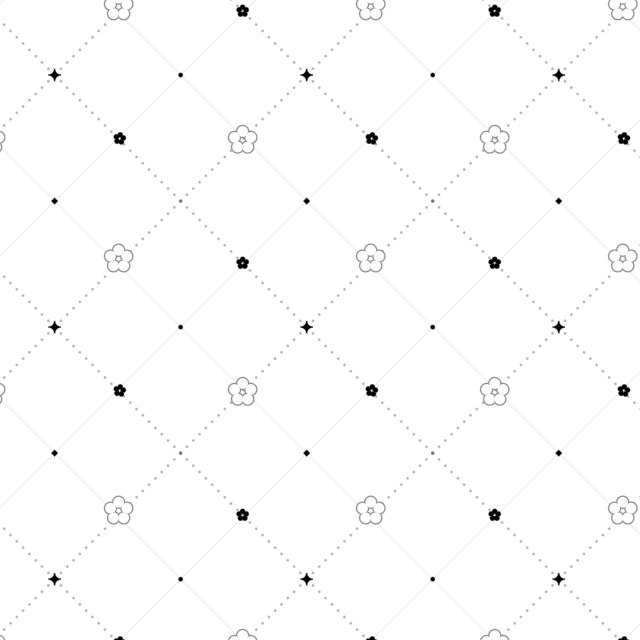
A WebGL 2 fragment shader for this pattern:

```glsl
#version 300 es
precision highp float;

uniform vec2 u_resolution;
out vec4 fragColor;

// Layout: ANCHOR is in canvas units, all other lengths are in cells
const float REPEATS = 2.539;
const vec2 ANCHOR = vec2(0.4792, 0.4889);
const vec2 FLOWER_A = vec2(0.254, 0.271);
const vec2 FLOWER_B = vec2(-0.254, -0.258);
const vec2 BLOSSOM_A = vec2(-0.254, 0.254);
const vec2 BLOSSOM_B = vec2(0.258, -0.252);
const float BLOSSOM_TILT = 0.16;

// Sizes
const float FLOWER_REACH = 0.034;
const float FLOWER_LOBE = 0.0240;
const float FLOWER_STROKE = 0.0024;
const float BLOSSOM_REACH = 0.0145;
const float BLOSSOM_LOBE = 0.0108;
const float STAR_SIZE = 0.024;
const float DIAMOND_SIZE = 0.0135;
const float BEAD_RADIUS = 0.0088;
const float CROSSING_RADIUS = 0.0065;
const float DOT_RADIUS = 0.0050;
const float DOTS_PER_CELL = 40.0;
const float LINE_HALF_WIDTH = 0.0016;

// Colours
const vec3 PAPER = vec3(1.0);
const vec3 LINE_GREY = vec3(0.91);
const vec3 DOT_GREY = vec3(0.69);
const vec3 CROSSING_GREY = vec3(0.45);
const vec3 STROKE_GREY = vec3(0.52);
const vec3 INK = vec3(0.0);

const float TAU = 6.2831853;

// Signed offset to the nearest whole number
vec2 wrap(vec2 v) {
    return v - floor(v + 0.5);
}

// Union of five circles, one lobe pointing up
float fiveLobes(vec2 p, float reach, float lobe, float tilt) {
    float sector = TAU / 5.0;
    float angle = atan(p.x, p.y) - tilt;
    angle -= sector * floor(angle / sector + 0.5);
    vec2 folded = length(p) * vec2(sin(angle), cos(angle));
    return length(folded - vec2(0.0, reach)) - lobe;
}

// Four-pointed star with concave sides
float fourPointStar(vec2 p, float size) {
    vec2 q = abs(p);
    float sides = 0.9 * size - length(q - size);
    return max(sides, max(q.x, q.y) - size);
}

float diamond(vec2 p, float size) {
    return (abs(p.x) + abs(p.y) - size) * 0.7071;
}

// Nearest dot on a diagonal; diag = (along, across)
float dottedLine(vec2 diag) {
    float steps = 0.5 * DOTS_PER_CELL;
    vec2 q = wrap(vec2(diag.x * steps, diag.y)) / vec2(steps, 1.0);
    return length(q) * 0.7071 - DOT_RADIUS;
}

vec3 paint(vec3 base, vec3 colour, float dist, float soft) {
    return mix(base, colour, 1.0 - smoothstep(-soft, soft, dist));
}

void main() {
    float side = min(u_resolution.x, u_resolution.y);
    vec2 p = (gl_FragCoord.xy / side - ANCHOR) * REPEATS;
    float soft = 0.9 * REPEATS / side;
    vec2 diag = vec2(p.x + p.y, p.x - p.y);
    vec3 colour = PAPER;

    // Diagonal lattice: thin lines alternate with dotted ones
    vec2 lines = abs(wrap(diag + 0.5)) * 0.7071;
    colour = paint(colour, LINE_GREY, min(lines.x, lines.y) - LINE_HALF_WIDTH, soft);
    float dots = min(dottedLine(diag), dottedLine(diag.yx));
    colour = paint(colour, DOT_GREY, dots, soft);

    // Marks at the crossings
    float crossing = length(wrap(p - 0.5)) - CROSSING_RADIUS;
    colour = paint(colour, CROSSING_GREY, crossing, soft);
    float marks = fourPointStar(wrap(p), STAR_SIZE);
    marks = min(marks, diamond(wrap(p - vec2(0.0, 0.5)), DIAMOND_SIZE));
    marks = min(marks, length(wrap(p - vec2(0.5, 0.0))) - BEAD_RADIUS);

    // Solid blossoms
    marks = min(marks, fiveLobes(wrap(p - BLOSSOM_A), BLOSSOM_REACH, BLOSSOM_LOBE, 0.0));
    marks = min(marks, fiveLobes(wrap(p - BLOSSOM_B), BLOSSOM_REACH, BLOSSOM_LOBE, BLOSSOM_TILT));
    colour = paint(colour, INK, marks, soft);

    // Outlined flowers hide the lattice beneath them
    float flower = min(fiveLobes(wrap(p - FLOWER_A), FLOWER_REACH, FLOWER_LOBE, 0.0),
                       fiveLobes(wrap(p - FLOWER_B), FLOWER_REACH, FLOWER_LOBE, 0.0));
    colour = paint(colour, PAPER, flower, soft);
    colour = paint(colour, STROKE_GREY, abs(flower) - FLOWER_STROKE, soft);

    fragColor = vec4(colour, 1.0);
}
```
